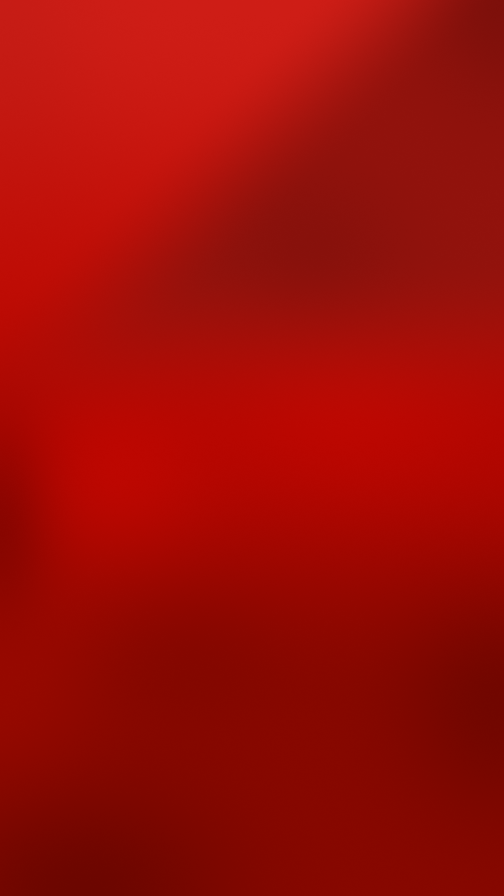
Write a Shadertoy shader that draws this background.

```glsl
#define CANVAS_SPAN vec2(1.0, 1.7778)
#define TOP_RED vec3(0.808, 0.114, 0.086)
#define UPPER_RED vec3(0.745, 0.043, 0.014)
#define MIDDLE_RED vec3(0.684, 0.024, 0.002)
#define LOWER_RED vec3(0.533, 0.030, 0.000)
#define SHADE_RED vec3(0.572, 0.072, 0.048)
#define BAND_START -1.17
#define BAND_END -0.78
#define GRAIN 0.004

// Soft elliptical spot, 1 at its centre
float spot(vec2 p, vec2 centre, vec2 radius) {
    vec2 d = (p - centre) / radius;
    return exp(-dot(d, d));
}

float hash(vec2 p) {
    vec3 q = fract(p.xyx * 0.1031);
    q += dot(q, q.yzx + 33.33);
    return fract((q.x + q.y) * q.z);
}

// Vertical ramp from deep to bright red
vec3 verticalRamp(float y) {
    vec3 color = mix(LOWER_RED, MIDDLE_RED, smoothstep(0.38, 0.9, y));
    color = mix(color, UPPER_RED, smoothstep(0.85, 1.25, y));
    return mix(color, TOP_RED, smoothstep(1.1, 1.778, y));
}

// Diagonal shadow that fades out downward
float diagonalShade(vec2 p) {
    float band = smoothstep(BAND_START, BAND_END, p.x - p.y);
    return band * smoothstep(0.9, 1.28, p.y);
}

// Relative brightness of the glows and dark patches
float lightField(vec2 p) {
    float light = 1.0;
    // Glows
    light += 0.07 * spot(p, vec2(0.69, 0.93), vec2(0.27, 0.17));
    light += 0.09 * spot(p, vec2(0.23, 0.80), vec2(0.17, 0.18));
    light += 0.12 * spot(p, vec2(0.00, 0.42), vec2(0.20, 0.22));
    // Dark patches
    light -= 0.20 * spot(p, vec2(0.00, 0.74), vec2(0.10, 0.20));
    light -= 0.17 * spot(p, vec2(1.00, 0.39), vec2(0.20, 0.24));
    light -= 0.21 * spot(p, vec2(0.16, 0.00), vec2(0.30, 0.22));
    light -= 0.05 * spot(p, vec2(0.37, 0.50), vec2(0.20, 0.14));
    light -= 0.07 * spot(p, vec2(0.62, 1.29), vec2(0.18, 0.15));
    light -= 0.14 * spot(p, vec2(1.00, 1.78), vec2(0.15, 0.20));
    light -= 0.04 * spot(p, vec2(0.00, 1.68), vec2(0.18, 0.30));
    return light;
}

void mainImage(out vec4 fragColor, in vec2 fragCoord) {
    vec2 p = fragCoord / iResolution.xy * CANVAS_SPAN;
    vec3 color = mix(verticalRamp(p.y), SHADE_RED, diagonalShade(p));
    color *= lightField(p);
    // Fine dither against banding
    color += GRAIN * (hash(fragCoord) - 0.5);
    fragColor = vec4(clamp(color, 0.0, 1.0), 1.0);
}
```
